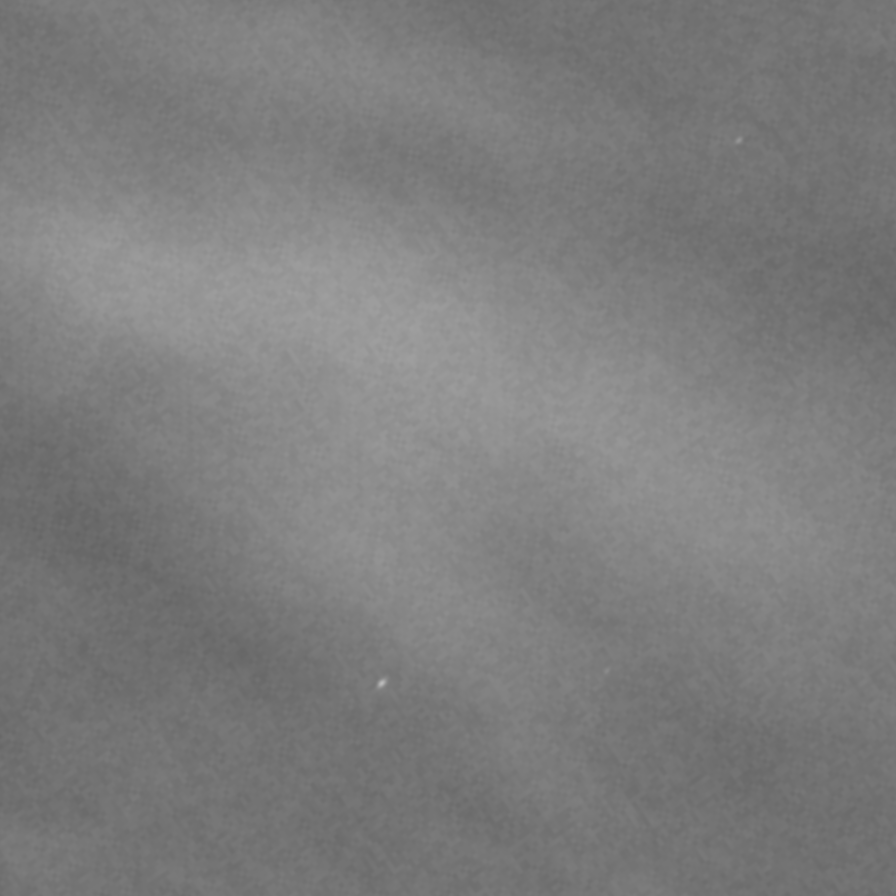
This texture is drawn by a Shadertoy shader. Its source:

```glsl
// Soft grey cloud with slanting wispy bands, fine grain and a few pale specks.

const float BASE_GREY = 0.447;
const float BAND_ANGLE = -0.48;

float hash(vec2 p) {
    return fract(sin(dot(p, vec2(127.1, 311.7))) * 43758.5453);
}

float valueNoise(vec2 p) {
    vec2 cell = floor(p);
    vec2 f = fract(p);
    f = f * f * f * (f * (f * 6.0 - 15.0) + 10.0);
    float low = mix(hash(cell), hash(cell + vec2(1.0, 0.0)), f.x);
    float high = mix(hash(cell + vec2(0.0, 1.0)), hash(cell + vec2(1.0, 1.0)), f.x);
    return mix(low, high, f.y);
}

vec2 rotate(vec2 p, float angle) {
    float c = cos(angle), s = sin(angle);
    return vec2(c * p.x + s * p.y, c * p.y - s * p.x);
}

// Layered noise centred on zero; each octave is turned to hide the lattice.
float fbm(vec2 p, int octaves) {
    float sum = 0.0, amplitude = 0.5;
    for (int i = 0; i < octaves; i++) {
        sum += amplitude * (valueNoise(p) - 0.5);
        p = rotate(p, 0.35) * 2.03 + 17.3;
        amplitude *= 0.5;
    }
    return sum;
}

// Gaussian ellipse with its long axis along the given angle.
float softBlob(vec2 p, vec2 centre, vec2 radius, float angle) {
    vec2 q = rotate(p - centre, angle) / radius;
    return exp(-dot(q, q));
}

// Broad light and dark masses.
float cloudMass(vec2 p) {
    float light = 0.125 * softBlob(p, vec2(0.48, 0.59), vec2(0.38, 0.175), -0.42);
    light += 0.080 * softBlob(p, vec2(0.10, 0.71), vec2(0.25, 0.11), -0.20);
    light += 0.085 * softBlob(p, vec2(0.41, 0.36), vec2(0.24, 0.09), -0.65);
    light += 0.070 * softBlob(p, vec2(0.36, 0.94), vec2(0.30, 0.06), -0.28);
    light += 0.045 * softBlob(p, vec2(0.88, 0.42), vec2(0.28, 0.16), -0.40);
    float dark = 0.030 * softBlob(p, vec2(0.20, 0.33), vec2(0.22, 0.07), -0.55);
    dark += 0.020 * softBlob(p, vec2(0.92, 0.66), vec2(0.30, 0.12), -0.40);
    return light - dark;
}

// Wisps stretched along the band direction.
float wisps(vec2 p) {
    vec2 q = rotate(p, BAND_ANGLE);
    float broad = fbm(q * vec2(3.0, 8.0) + 4.7, 4);
    float fine = fbm(q * vec2(9.0, 17.0) + 31.0, 4);
    return 0.060 * broad + 0.036 * fine;
}

float grain(vec2 p) {
    float coarse = valueNoise(p * 85.0) - 0.5;
    float fine = valueNoise(rotate(p, 0.6) * 190.0 + 9.0) - 0.5;
    return 0.017 * coarse + 0.034 * fine;
}

// Scattered dots, each fainter and smaller than the one before.
float specks(vec2 p) {
    float sum = 0.0;
    for (int i = 0; i < 4; i++) {
        float n = float(i);
        vec2 centre = 0.15 + 0.7 * vec2(hash(vec2(n, 3.1)), hash(vec2(n, 8.4)));
        float size = 0.0045 - 0.0006 * n;
        sum += 0.26 * exp(-0.8 * n) * softBlob(p, centre, size * vec2(1.3, 0.8), 0.8);
    }
    return sum;
}

void mainImage(out vec4 fragColor, in vec2 fragCoord) {
    vec2 uv = fragCoord / iResolution.xy;

    // Gentle warp makes the edges of the masses irregular.
    vec2 warp = vec2(fbm(uv * 5.0 + 2.0, 4), fbm(uv * 5.0 + 40.0, 4));
    vec2 drifted = uv + 0.07 * warp;

    float grey = BASE_GREY + cloudMass(drifted) + wisps(drifted);
    grey += grain(uv) + specks(uv);
    fragColor = vec4(vec3(grey), 1.0);
}
```
